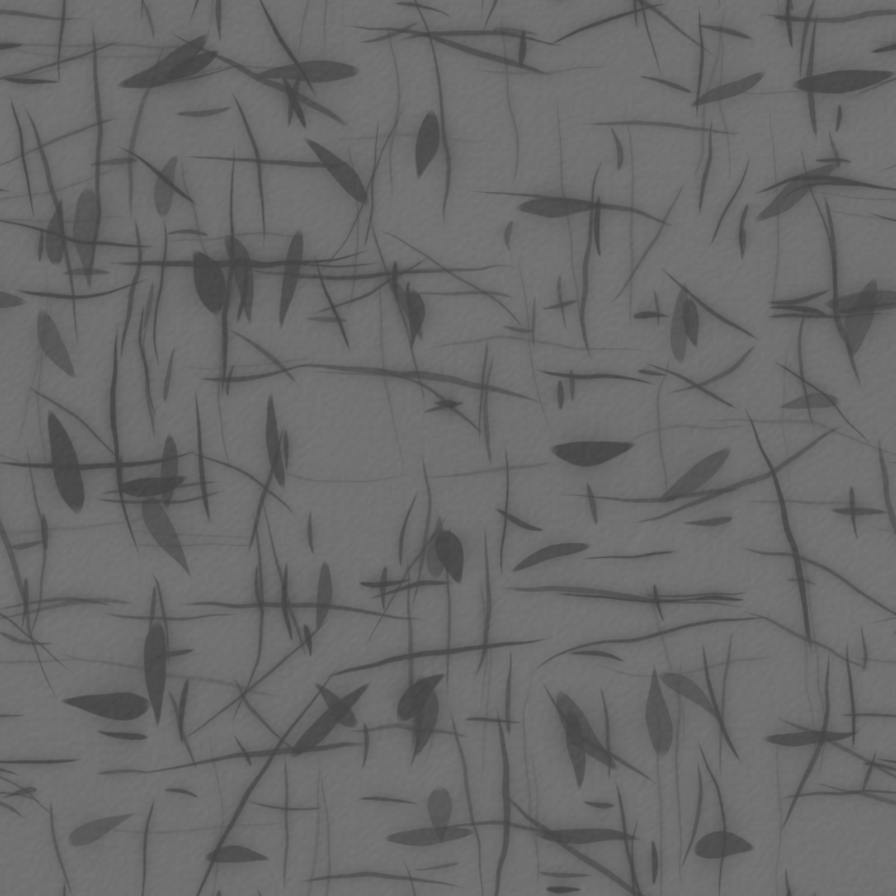
Write a three.js fragment shader that draws this texture.

```glsl
// Tiling grey plaster with crossing dark scratches, tapered smudges and fine grain.
varying vec2 vUv;

const float HALF_PI = 1.5707963;
const vec3 PLASTER = vec3(0.446);
const vec3 INK = vec3(0.275);
const vec3 CHALK = vec3(0.52);

vec4 hash4(vec2 p) {
  vec4 k = vec4(dot(p, vec2(127.1, 311.7)), dot(p, vec2(269.5, 183.3)),
                dot(p, vec2(419.2, 371.9)), dot(p, vec2(97.3, 157.1)));
  return fract(sin(k) * 43758.5453);
}

// Value noise that wraps after a whole number of cells.
float wrapNoise(vec2 uv, float cells, float seed) {
  vec2 p = uv * cells;
  vec2 i = floor(p);
  vec2 f = fract(p);
  f = f * f * (3.0 - 2.0 * f);
  float a = hash4(mod(i, cells) + seed).x;
  float b = hash4(mod(i + vec2(1.0, 0.0), cells) + seed).x;
  float c = hash4(mod(i + vec2(0.0, 1.0), cells) + seed).x;
  float d = hash4(mod(i + vec2(1.0, 1.0), cells) + seed).x;
  return mix(mix(a, b, f.x), mix(c, d, f.x), f.y);
}

vec2 rotate(vec2 p, float angle) {
  float c = cos(angle);
  float s = sin(angle);
  return vec2(c * p.x + s * p.y, c * p.y - s * p.x);
}

// One bent, tapered stroke along x with a soft halo.
float stroke(vec2 p, float halfLength, float width, float bend, float lean) {
  float t = clamp(p.x / halfLength, -1.0, 1.0);
  float s = t + lean * (1.0 - t * t);
  float taper = 1.0 - s * s;
  float d = abs(p.y + bend * halfLength * t * t) - width * taper;
  float core = 1.0 - smoothstep(-0.0018, 0.0022, d);
  float ends = 1.0 - smoothstep(0.75, 1.0, abs(t));
  float halo = 0.38 * taper * exp(-max(d, 0.0) / (0.004 + 0.7 * width));
  return max(core * ends, halo);
}

// Scattered stroke pairs, mostly level or upright; returns the coverage.
float strokeLayer(vec2 uv, float cells, float seed, float reach,
                  float width, float tilt, float presence) {
  vec2 p = uv * cells;
  vec2 home = floor(p);
  float bare = 1.0;
  for (int y = -1; y <= 1; y++) {
    for (int x = -1; x <= 1; x++) {
      vec2 cell = home + vec2(float(x), float(y));
      vec2 id = mod(cell, cells) + seed;
      vec2 shared = hash4(id).xy;
      for (int n = 0; n < 2; n++) {
        vec2 key = id + 37.0 * float(n + 1);
        vec4 place = hash4(key);
        vec4 form = hash4(key + 71.0);
        vec4 tone = hash4(key + 113.0);
        vec2 centre = cell + mix(shared, place.xy, 0.4);
        float skew = 2.0 * place.w - 1.0;
        float angle = HALF_PI * step(0.48, place.z) + tilt * skew * skew * skew;
        float halfLength = reach * mix(0.45, 1.0, form.x) / cells;
        float thickness = width * mix(0.6, 1.3, form.y);
        vec2 local = rotate((p - centre) / cells, angle);
        float mark = stroke(local, halfLength, thickness,
                            0.3 * (form.z - 0.5), 0.8 * (form.w - 0.5));
        float strength = mix(0.5, 0.95, tone.y) * step(tone.x, presence);
        bare *= 1.0 - mark * strength;
      }
    }
  }
  return 1.0 - bare;
}

// Wavering of the hand, shared by all strokes.
vec2 waver(vec2 uv) {
  vec2 slow = vec2(wrapNoise(uv, 11.0, 5.0), wrapNoise(uv, 11.0, 19.0)) - 0.5;
  vec2 quick = vec2(wrapNoise(uv, 34.0, 43.0), wrapNoise(uv, 34.0, 59.0)) - 0.5;
  return uv + 0.018 * slow + 0.004 * quick;
}

// Bumps lit from the upper left.
float grainRelief(vec2 uv) {
  vec2 shift = vec2(-0.0016, 0.0016);
  float coarse = wrapNoise(uv, 190.0, 3.0) - wrapNoise(uv + shift, 190.0, 3.0);
  float fine = wrapNoise(uv, 330.0, 7.0) - 0.5;
  return 0.026 * coarse + 0.012 * fine;
}

void main() {
  vec2 uv = waver(vUv);

  // Dark marks, from long lines to short dashes
  float bare = 1.0 - strokeLayer(uv, 5.0, 11.0, 0.9, 0.0032, 0.7, 0.8);
  bare *= 1.0 - strokeLayer(uv, 8.0, 23.0, 0.85, 0.0024, 0.9, 0.65);
  bare *= 1.0 - strokeLayer(uv, 7.0, 47.0, 0.45, 0.0115, 1.1, 0.5);
  bare *= 1.0 - strokeLayer(uv, 13.0, 83.0, 0.5, 0.0032, 0.4, 0.24);
  bare *= 1.0 - 0.4 * strokeLayer(uv, 6.0, 131.0, 0.9, 0.0018, 0.25, 0.7);

  // Rare pale scrapes
  float chalk = strokeLayer(uv, 6.0, 171.0, 0.25, 0.003, 1.6, 0.07);

  vec3 colour = mix(INK, PLASTER, bare);
  colour = mix(colour, CHALK, 0.35 * chalk);
  colour += 0.012 * (wrapNoise(vUv, 6.0, 29.0) - 0.5) + grainRelief(vUv);
  gl_FragColor = vec4(colour, 1.0);
}
```
